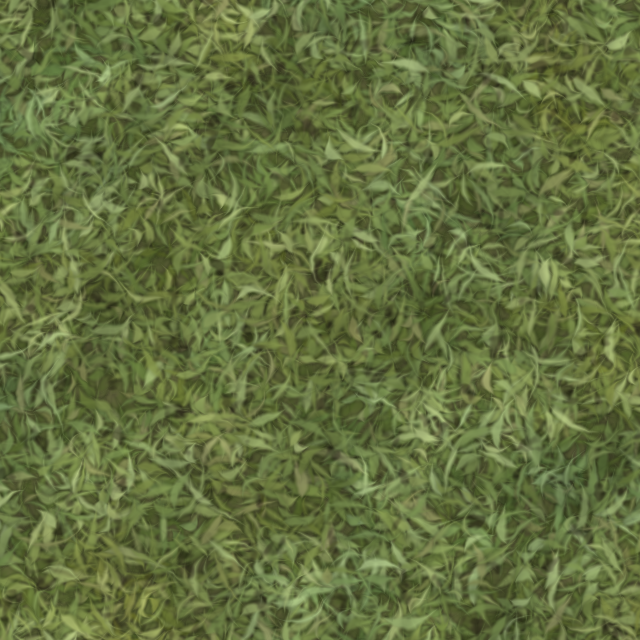
A WebGL 2 fragment shader for this texture:

```glsl
#version 300 es
precision highp float;
// Dense short turf seen from above: layers of small curved, tapered blades
// scattered on jittered grids, soft edged and blended into one another.
// Layered sines warp the blades and vary lean, light, gaps and tint.

uniform vec2 u_resolution;
out vec4 outColor;

const int LAYERS = 11;
const float CELL = 0.045;

vec4 hash4(vec3 p) {
    vec4 h = fract(p.xyzx * vec4(0.1031, 0.1030, 0.0973, 0.1099));
    h += dot(h, h.wzxy + 33.33);
    return fract((h.xxyz + h.yzzw) * h.zywx);
}

// Smooth irregular field, roughly -1 to 1
float waves(vec2 p) {
    float sum = 0.0, amplitude = 0.5;
    for (int i = 0; i < 4; i++) {
        p = mat2(0.8, 0.6, -0.6, 0.8) * p * 1.7 + 2.3;
        sum += amplitude * sin(p.x + 1.4 * sin(p.y * 0.8)) * cos(p.y * 0.9);
        amplitude *= 0.75;
    }
    return sum;
}

vec3 bladeColor(float tone, float straw, float tint) {
    vec3 dark = vec3(0.335, 0.41, 0.17);
    vec3 middle = vec3(0.465, 0.54, 0.29);
    vec3 light = vec3(0.66, 0.73, 0.49);
    vec3 color = mix(dark, middle, smoothstep(0.0, 0.55, tone));
    color = mix(color, light, smoothstep(0.5, 1.1, tone));
    color += tint * vec3(-0.03, 0.005, 0.035);
    return mix(color, vec3(0.54, 0.52, 0.35), straw);
}

// Signed distance inside a bent blade (positive within), and position along it
vec2 blade(vec2 p, float angle, float halfLength, float halfWidth, float bend) {
    float c = cos(angle), s = sin(angle);
    p = vec2(c * p.x + s * p.y, c * p.y - s * p.x);
    float along = clamp(p.x / halfLength, -1.5, 1.5);
    float side = abs(p.y - bend * (0.5 - along * along));
    float width = halfWidth * (1.0 - along * along) * (1.0 - 0.35 * along);
    return vec2(width - side, along);
}

void main() {
    vec2 view = gl_FragCoord.xy / u_resolution.y;
    vec2 uv = view + 0.004 * vec2(waves(view * 24.0), waves(view.yx * 24.0 + 8.0));

    // Soil and deep shade
    float soil = waves(uv * 38.0);
    vec3 color = mix(vec3(0.29, 0.35, 0.15), vec3(0.35, 0.35, 0.22), 0.5 + 0.5 * soil);

    // Blades, lowest layer first
    for (int layer = 0; layer < LAYERS; layer++) {
        float height = float(layer) / float(LAYERS - 1);
        vec2 grid = uv / CELL + hash4(vec3(float(layer), 3.0, 7.0)).xy * 9.0 + 20.0;
        vec2 shift = uv - grid * CELL;
        vec2 home = floor(grid);
        for (int j = -1; j <= 1; j++)
        for (int i = -1; i <= 1; i++) {
            vec2 cell = home + vec2(i, j);
            vec4 r = hash4(vec3(cell, float(layer) * 5.0 + 1.0));
            vec4 q = hash4(vec3(cell, float(layer) * 5.0 + 60.0));
            vec2 root = (cell + r.xy) * CELL + shift;

            // Thin patches let the soil show through
            float patchy = waves((cell + r.xy - grid + uv / CELL) * CELL * 11.0);
            if (q.w < 0.10 - 0.35 * patchy) continue;

            float angle = 0.7 + 1.1 * waves(root * 6.0 + 5.0) + (r.z - 0.5) * 3.0;
            float halfLength = mix(0.012, 0.038, r.w);
            float halfWidth = mix(0.0035, 0.0085, q.x * q.x);
            vec2 b = blade(uv - root, angle, halfLength, halfWidth, (q.y - 0.5) * 0.022);

            color *= 1.0 - 0.10 * smoothstep(-0.008, 0.001, b.x);

            float tone = 0.06 + 0.66 * q.z + 0.28 * height + 0.20 * patchy;
            float straw = 0.6 * smoothstep(0.84, 0.98, fract(q.x * 7.0 + r.z * 3.0));
            float tint = waves(root * 4.0 + 9.0) + 0.9 * (fract(r.w * 13.0) - 0.5);
            vec3 body = bladeColor(tone, straw, tint) * (1.0 + 0.07 * b.y);
            color = mix(color, body, 0.85 * smoothstep(-0.0035, 0.0045, b.x));
        }
    }

    // Shaded hollows and broad unevenness of light
    float hollow = smoothstep(0.35, 0.9, waves(view * 26.0 + 4.0));
    color = mix(color, color * vec3(0.68, 0.64, 0.66), hollow);
    color *= 1.03 + 0.14 * waves(view * 9.0 + 3.0) + 0.10 * waves(view * 24.0 + 6.0);
    outColor = vec4(color, 1.0);
}
```
